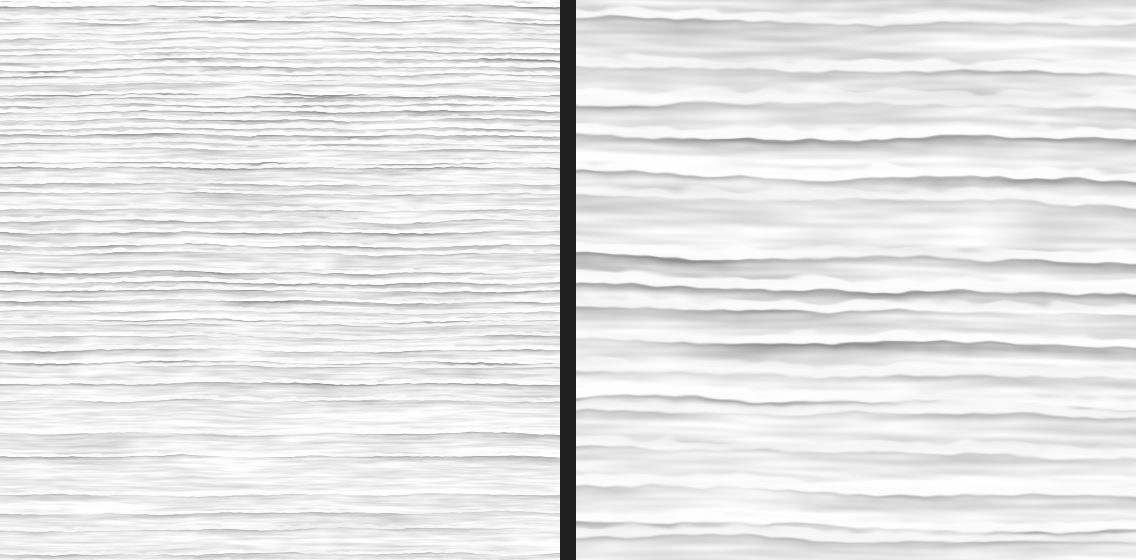
Left: the whole. Right: its middle third, enlarged.
This texture is drawn by a Shadertoy shader. Its source:

```glsl
const float BASE_TONE = 0.95;
const float RIDGE_TONE = 0.995;
const float DARKEST_TONE = 0.56;

float hash(vec2 p) {
    vec3 q = fract(p.xyx * vec3(0.1031, 0.1030, 0.0973));
    q += dot(q, q.yzx + 33.33);
    return fract((q.x + q.y) * q.z);
}

vec2 gradient(vec2 cell) {
    float angle = 6.2832 * hash(cell);
    return vec2(cos(angle), sin(angle));
}

// Gradient noise, roughly -0.7 to 0.7
float noise(vec2 p) {
    vec2 i = floor(p), f = fract(p);
    vec2 u = f * f * f * (f * (f * 6.0 - 15.0) + 10.0);
    vec2 e = vec2(0.0, 1.0);
    float low = mix(dot(gradient(i), f),
                    dot(gradient(i + e.yx), f - e.yx), u.x);
    float high = mix(dot(gradient(i + e.xy), f - e.xy),
                     dot(gradient(i + e.yy), f - e.yy), u.x);
    return mix(low, high, u.y);
}

// Groove index along the height: sparse at the bottom, crowded at the top
float grooveIndex(float y) {
    return 17.0 * y + 32.0 * y * y + 0.95 * sin(15.0 * y);
}

float grooveDensity(float y) {
    return 17.0 + 64.0 * y + 14.25 * cos(15.0 * y);
}

// Slow bending shared by neighbouring fibres
vec2 bendFibres(vec2 p) {
    p.y += 0.008 * noise(vec2(p.x * 2.2, p.y * 4.0) + 7.0);
    p.y += 0.004 * noise(vec2(p.x * 6.0, p.y * 14.0) + 31.0);
    return p;
}

// Returns shade (x) and ridge highlight (y) of one groove
vec2 groove(vec2 p, float id, float density, float pixel) {
    float center = id + 0.5 + 0.75 * (hash(vec2(id, 3.0)) - 0.5);
    float d = (grooveIndex(p.y) - center) / density;
    d += 0.004 * noise(vec2(p.x * 7.0, id * 5.3));
    d += 0.0022 * noise(vec2(p.x * 26.0, id * 9.7));
    d += 0.0015 * noise(vec2(p.x * 75.0, p.y * 120.0));

    float depth = mix(0.4, 1.0, hash(vec2(id, 11.0)));
    depth *= clamp(0.9 + 1.3 * noise(vec2(p.x * 6.0, id * 3.7)), 0.2, 1.2);
    depth *= mix(0.6, 1.0, smoothstep(0.1, 0.35, p.y));

    // Sharp upper lip, dark crease and a short tail beneath
    float edge = max(0.0013, 0.6 * pixel);
    float below = 1.0 - smoothstep(-edge, edge, d);
    float fall = min(d, 0.0);
    float crease = 0.31 * exp(fall / 0.0036);
    float tail = 0.085 * exp(fall / (0.35 / density + 0.002));
    float shade = below * depth * (crease + tail);

    // Bright ridge with a crumbled rim
    float crumble = noise(vec2(p.x * 45.0, p.y * 150.0));
    float width = 0.0035 + 0.003 * hash(vec2(id, 23.0)) + 0.005 * crumble;
    float ridge = smoothstep(-edge, edge, d)
                * (1.0 - smoothstep(width, width + 0.003, d));
    return vec2(shade, ridge * clamp(0.5 + 0.6 * depth, 0.0, 1.0));
}

vec2 allGrooves(vec2 p, float pixel) {
    float density = grooveDensity(p.y);
    float nearest = floor(grooveIndex(p.y));
    vec2 relief = vec2(0.0);
    for (float k = -1.0; k <= 2.0; k++) {
        relief = max(relief, groove(p, nearest + k, density, pixel));
    }
    return relief;
}

// Faint tonal bands under fine drawn-out fibres
float fibreTone(vec2 p) {
    float bands = 0.065 * noise(p * vec2(1.0, 26.0) + 13.0);
    float strands = 0.10 * noise(p * vec2(3.5, 80.0) + 41.0);
    float fibres = 0.13 * noise(p * vec2(8.0, 160.0) + 67.0);
    float hairs = 0.11 * noise(p * vec2(22.0, 270.0) + 89.0);
    return bands + strands + (fibres + hairs) * mix(0.65, 1.0, p.y);
}

void mainImage(out vec4 fragColor, in vec2 fragCoord) {
    vec2 uv = fragCoord / iResolution.xy;
    vec2 wood = bendFibres(uv);
    vec2 relief = allGrooves(wood, 1.0 / iResolution.y);

    float tone = BASE_TONE + fibreTone(wood) - relief.x;
    float uncovered = 1.0 - smoothstep(0.1, 0.3, relief.x);
    tone = mix(tone, RIDGE_TONE, 0.9 * relief.y * uncovered);
    fragColor = vec4(vec3(clamp(tone, DARKEST_TONE, RIDGE_TONE)), 1.0);
}
```
